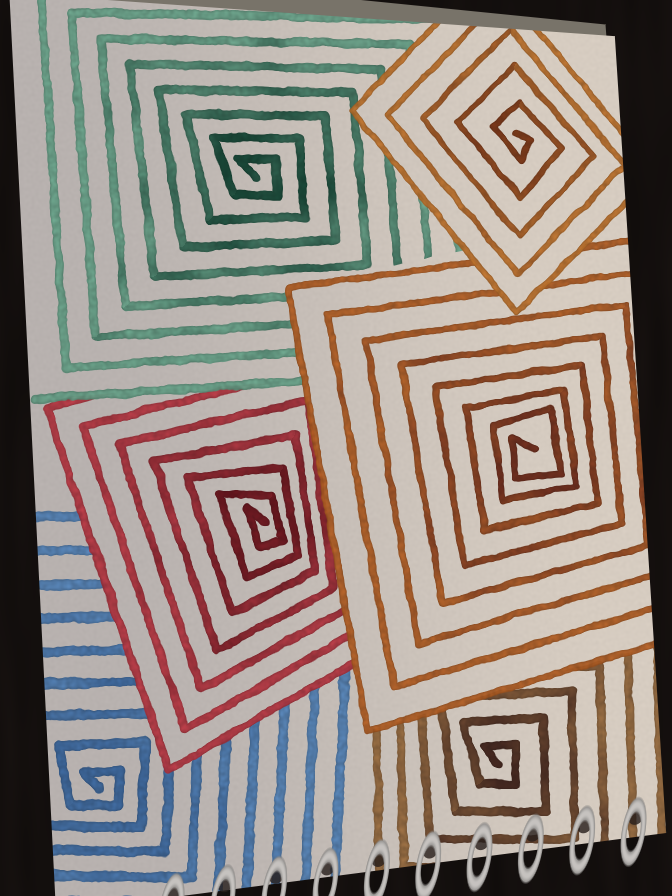
Give the GLSL for this pattern, as a Shadertoy shader.

```glsl
// Six hand-painted square spirals on a ring-bound sheet lying on a dark table.

// Layout units: the canvas is 576 wide and 768 tall, y runs downward.
const vec2 CANVAS = vec2(576.0, 768.0);
const vec3 TABLE = vec3(0.075, 0.058, 0.052);
const vec3 PAPER_COOL = vec3(0.72, 0.695, 0.685);
const vec3 PAPER_WARM = vec3(0.84, 0.80, 0.755);
const vec3 BACK_SHEET = vec3(0.47, 0.45, 0.41);
const vec3 METAL = vec3(0.62, 0.61, 0.60);
const float WOBBLE = 2.6;
const float COILS = 10.0;
const vec2 COIL_FIRST = vec2(147.0, 778.0);
const vec2 COIL_LAST = vec2(543.0, 713.0);

const mat4x2 SHEET = mat4x2(8, -6, 527, 31, 571, 714, 48, 782);
const mat4x2 UNDER_SHEET = mat4x2(10, -30, 519, 21, 540, 300, 30, 300);

// Corners of the innermost and outermost turn of each spiral.
const mat4x2 GREEN_HEART = mat4x2(203, 136, 236, 136, 238, 168, 201, 167);
const mat4x2 GREEN_RIM = mat4x2(35, -12, 402, -5, 430, 315, 30, 342);
const mat4x2 DIAMOND_HEART = mat4x2(455, 120, 447, 137, 422, 108, 445, 88);
const mat4x2 DIAMOND_RIM = mat4x2(562, 148, 443, 268, 302, 95, 430, -38);
const mat4x2 ORANGE_HEART = mat4x2(439, 376, 442, 410, 481, 406, 472, 350);
const mat4x2 ORANGE_RIM = mat4x2(247, 247, 315, 627, 632, 530, 602, 170);
const mat4x2 RED_HEART = mat4x2(212, 435, 222, 468, 243, 464, 233, 425);
const mat4x2 RED_RIM = mat4x2(40, 350, 145, 660, 335, 550, 300, 250);
const mat4x2 BLUE_HEART = mat4x2(72, 662, 103, 660, 102, 690, 60, 690);
const mat4x2 BLUE_RIM = mat4x2(-130, 446, 303, 438, 281, 870, -150, 860);
const mat4x2 BROWN_HEART = mat4x2(415, 640, 442, 638, 442, 672, 412, 672);
const mat4x2 BROWN_RIM = mat4x2(322, 535, 562, 525, 570, 790, 303, 790);

float cover(float d) {
    return clamp(0.5 - d * iResolution.y / CANVAS.y, 0.0, 1.0);
}

vec2 hashGradient(vec2 cell) {
    vec2 h = vec2(dot(cell, vec2(127.1, 311.7)), dot(cell, vec2(269.5, 183.3)));
    return 2.0 * fract(sin(h) * 43758.5) - 1.0;
}

float gradientNoise(vec2 p) {
    vec2 i = floor(p), f = p - i, u = f * f * (3.0 - 2.0 * f);
    vec2 e = vec2(1.0, 0.0);
    return mix(mix(dot(hashGradient(i), f),
                   dot(hashGradient(i + e), f - e), u.x),
               mix(dot(hashGradient(i + e.yx), f - e.yx),
                   dot(hashGradient(i + 1.0), f - 1.0), u.x), u.y);
}

float segmentDistance(vec2 p, vec2 a, vec2 b) {
    vec2 v = b - a, w = p - a;
    return length(w - v * clamp(dot(w, v) / dot(v, v), 0.0, 1.0));
}

// Signed distance to a convex quad of either winding.
float quadDistance(vec2 p, mat4x2 c) {
    vec2 u = c[1] - c[0], v = c[2] - c[0];
    float side = sign(u.x * v.y - u.y * v.x), d = -1e5;
    for (int k = 0; k < 4; k++) {
        vec2 e = normalize(c[(k + 1) % 4] - c[k]);
        d = max(d, side * dot(p - c[k], vec2(e.y, -e.x)));
    }
    return d;
}

// Clears the spiral's own area, then strokes it from the heart outward.
void paintSpiral(inout vec3 col, vec3 paper, vec2 p, mat4x2 heart, mat4x2 rim,
                 float turns, float growth, float width, vec3 heartInk, vec3 rimInk) {
    col = mix(col, paper, cover(quadDistance(p, rim)));
    vec2 a = (heart[0] + heart[1] + heart[2] + heart[3]) * 0.25;
    float d = 1e5, age = 0.0;
    for (float n = 0.0; n <= turns; n++) {
        float grow = pow(n / turns, growth);
        for (int k = 0; k < 4; k++) {
            vec2 b = mix(heart[k], rim[k], grow);
            float s = segmentDistance(p, a, b);
            if (s < d) { d = s; age = n / turns; }
            a = b;
        }
    }
    // Pigment pools and thins along the stroke.
    float pool = gradientNoise(p * 0.028 + turns * 7.0);
    float grain = gradientNoise(p * 0.23);
    vec3 ink = mix(heartInk, rimInk, clamp(age * 1.25 + pool * 0.75, 0.0, 1.0));
    ink *= 1.0 + 0.22 * grain - 0.12 * smoothstep(0.4, 1.0, d / width);
    col = mix(col, ink, 0.95 * cover(d - width * (1.0 + 0.35 * grain + 0.3 * pool)));
}

void mainImage(out vec4 fragColor, in vec2 fragCoord) {
    vec2 p = fragCoord / iResolution.xy * CANVAS;
    p.y = CANVAS.y - p.y;
    vec2 q = p + WOBBLE * vec2(gradientNoise(p * 0.06), gradientNoise(p * 0.06 + 40.0));

    // Table and the sheet underneath
    vec3 col = TABLE * (1.0 + 0.35 * gradientNoise(p * vec2(0.06, 0.008)));
    col = mix(col, BACK_SHEET, cover(quadDistance(p, UNDER_SHEET)));

    // Paper lit from the upper right
    float light = smoothstep(40.0, 520.0, p.x - 0.12 * (p.y - 300.0));
    vec3 paper = mix(PAPER_COOL, PAPER_WARM, light) * (1.0 + 0.025 * gradientNoise(p * 0.3));
    vec3 page = paper;

    // Spirals, back to front
    paintSpiral(page, paper, q, BLUE_HEART, BLUE_RIM, 8.0, 1.08, 4.3,
                vec3(0.20, 0.36, 0.56), vec3(0.30, 0.47, 0.66));
    paintSpiral(page, paper, q, BROWN_HEART, BROWN_RIM, 5.0, 1.0, 3.6,
                vec3(0.23, 0.12, 0.09), vec3(0.54, 0.38, 0.22));
    paintSpiral(page, paper, q, RED_HEART, RED_RIM, 6.0, 1.1, 3.5,
                vec3(0.36, 0.05, 0.08), vec3(0.66, 0.20, 0.24));
    paintSpiral(page, paper, q, GREEN_HEART, GREEN_RIM, 7.0, 1.08, 3.8,
                vec3(0.06, 0.24, 0.18), vec3(0.38, 0.59, 0.50));
    paintSpiral(page, paper, q, ORANGE_HEART, ORANGE_RIM, 7.0, 1.26, 3.0,
                vec3(0.38, 0.14, 0.08), vec3(0.64, 0.34, 0.13));
    paintSpiral(page, paper, q, DIAMOND_HEART, DIAMOND_RIM, 4.0, 1.0, 2.6,
                vec3(0.42, 0.17, 0.06), vec3(0.68, 0.41, 0.16));
    col = mix(col, page, cover(quadDistance(p, SHEET)));

    // Wire binding along the lower edge
    for (float i = 0.0; i < COILS; i++) {
        vec2 w = p - mix(COIL_FIRST, COIL_LAST, i / (COILS - 1.0));
        w.x += 0.15 * w.y;
        float hole = length(w + vec2(0.0, 12.0)) - 6.0;
        float wire = abs(length(w * vec2(2.9, 1.0)) - 23.0) / 2.9 - 2.2;
        col = mix(col, TABLE * 2.0, 0.8 * cover(hole));
        col = mix(col, METAL * (0.75 + 0.5 * smoothstep(1.0, -2.0, wire)), cover(wire));
    }
    fragColor = vec4(col, 1.0);
}
```
